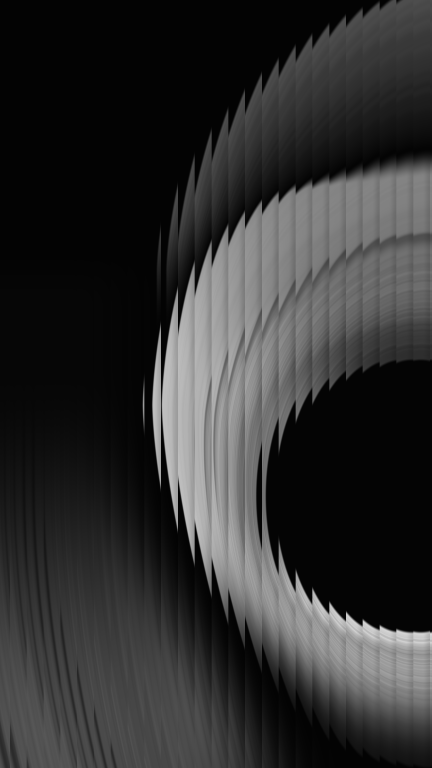
Reproduce this background procedurally as a Shadertoy shader.

```glsl
// A pale ring with a dark core, seen through vertical fluted glass on black.

// Lengths are in canvas heights, origin at the lower left.
const float ASPECT = 0.5625;
const float FLUTE_WIDTH = 0.02188;
const float FLUTE_ORIGIN = 0.5599;
const float FLUTE_BEND = 1.3;          // extra stretch inside each flute
const vec2 RING_CENTRE = vec2(0.573, 0.4023);
const vec2 RING_RADII = vec2(0.3776, 0.405);
const float RING_LIFT = 0.0703;        // how far the left side leans upward
const vec2 CORE_CENTRE = vec2(0.547, 0.354);
const vec2 CORE_RADII = vec2(0.2083, 0.1771);
const vec2 HALO_CENTRE = vec2(0.625, 0.647);
const vec2 HALO_RADII = vec2(0.4167, 0.3737);
const float POINTEDNESS = 1.54;        // below 2, the sides taper to a tip
const float HALO_LEVEL = 0.31;
const float HAZE_LEVEL = 0.29;
const float BLACK_LEVEL = 0.012;

float hash(float n) {
    return fract(sin(n * 127.1) * 43758.5453);
}

float noise(float x) {
    float i = floor(x), f = fract(x);
    return mix(hash(i), hash(i + 1.0), f * f * (3.0 - 2.0 * f));
}

// Radius of a tapered ellipse: 1 on its outline
float taperedRadius(vec2 d) {
    return sqrt(d.x * d.x + pow(abs(d.y), POINTEDNESS));
}

// Tone across the ring: t runs from outer rim to core, rise from -1 to 1
float ringTone(float t, float rise, float x) {
    float side = mix(0.73, 0.66, smoothstep(0.0, 0.45, t));
    side = mix(side, 0.43, smoothstep(0.42, 0.95, t));
    float top = mix(0.5, 0.41, smoothstep(0.1, 0.55, t));
    top = mix(top, 0.17, smoothstep(0.55, 1.0, t));
    float bottom = mix(0.07, 0.58, smoothstep(0.0, 0.65, t));
    bottom += 0.22 * smoothstep(0.75, 1.0, t);
    float tone = mix(side, top, smoothstep(0.3, 1.0, rise));
    tone = mix(tone, bottom, smoothstep(0.2, 0.92, -rise));

    // Fine concentric grain and one dark groove
    float grain = noise(t * 38.0) * 0.6 + noise(t * 95.0 + 7.0) * 0.4 - 0.5;
    tone *= 1.0 + grain * mix(0.06, 0.32, smoothstep(0.25, 0.75, t));
    float across = t - mix(0.35, 0.5, smoothstep(0.5, 0.26, x));
    float groove = exp(-pow(across / (across > 0.0 ? 0.045 : 0.012), 2.0));
    return tone * (1.0 - 0.33 * groove * smoothstep(-0.35, 0.05, rise));
}

// Smoky haze at the lower left, cut by curved streaks
float hazeTone(vec2 p, float ringRadius) {
    float fall = max(0.375 - p.y, 0.0) / 0.375;
    float lane = p.x - 0.104 * fall * fall;
    float haze = smoothstep(0.52, 0.03, p.y) * smoothstep(1.0, 1.3, ringRadius);
    haze *= smoothstep(0.46, 0.23, p.x);
    float streaks = 0.82 + 0.2 * noise(lane * 90.0) + 0.12 * noise(lane * 260.0);
    float cuts = exp(-pow((lane - 0.041) / 0.005, 2.0));
    cuts += 0.6 * exp(-pow((lane - 0.012) / 0.004, 2.0));
    cuts += exp(-pow((lane + 0.085) / 0.012, 2.0));
    return HAZE_LEVEL * haze * streaks * (1.0 - 0.5 * min(cuts, 1.0));
}

float scene(vec2 uv) {
    // Each flute stretches what lies behind it
    float flute = fract((uv.x - FLUTE_ORIGIN) / FLUTE_WIDTH);
    vec2 p = uv;
    p.x += FLUTE_BEND * FLUTE_WIDTH * (flute - 0.5);

    // Shape radii
    float lift = RING_LIFT * (1.0 - smoothstep(0.195, 0.482, p.x));
    float ring = taperedRadius((p - RING_CENTRE - vec2(0.0, lift)) / RING_RADII);
    float core = length((p - CORE_CENTRE) / CORE_RADII);
    vec2 haloOffset = (p - HALO_CENTRE) / HALO_RADII;
    float halo = taperedRadius(vec2(haloOffset.x, max(haloOffset.y, 0.0)));

    // Background haze and the dim outer halo, fading toward the ring
    float tone = BLACK_LEVEL + hazeTone(p, ring);
    tone += 0.012 * smoothstep(0.68, 0.6, p.y) * smoothstep(0.22, 0.1, p.x);
    float inward = max(1.0 - halo, 0.0);
    float fade = inward / (inward + max(ring - 1.0, 0.0) + 0.001);
    float haloMask = smoothstep(0.0, 0.015, inward) * smoothstep(0.56, 0.74, p.y);
    tone += HALO_LEVEL * haloMask * pow(1.0 - fade, 0.85) * (0.93 + 0.14 * noise(fade * 30.0));

    // Ring body
    float outside = max(1.0 - ring, 0.0);
    float inside = max(core - 1.0, 0.0) * 0.45;
    float t = outside / (outside + inside + 0.0001);
    float rise = normalize(p - vec2(0.56, 0.388) + 0.00001).y;
    float body = ringTone(t, rise, p.x) * (1.03 - 0.13 * smoothstep(0.55, 1.0, flute));
    float rimSoftness = 0.012 + 0.06 * smoothstep(0.36, 0.55, p.x) * step(0.5, p.y);
    tone = mix(tone, body, smoothstep(0.0, rimSoftness, 1.0 - ring));

    // Dark core
    return mix(0.016, tone, smoothstep(0.99, 1.015, core));
}

void mainImage(out vec4 fragColor, in vec2 fragCoord) {
    // Average a few samples to smooth the flute edges
    float tone = 0.0;
    for (int i = 0; i < 6; i++) {
        vec2 jitter = vec2(float(i % 3) / 3.0 - 0.333, float(i / 3) * 0.5 - 0.25);
        tone += scene((fragCoord + jitter) / iResolution.xy * vec2(ASPECT, 1.0));
    }
    fragColor = vec4(vec3(tone / 6.0), 1.0);
}
```
